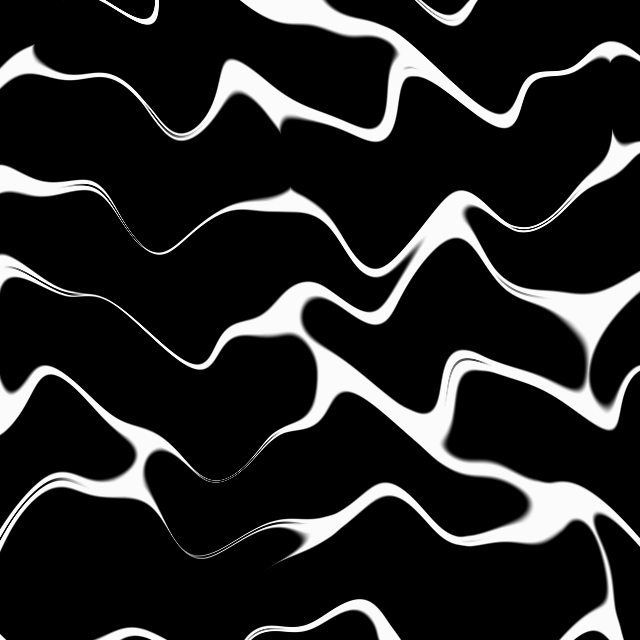
Write a WebGL 1 fragment shader that draws this background.

```glsl
precision highp float;
// Liquid white veins on black: long wavy strands that swell into soft joints and taper off.
// Wide cells in staggered rows are bent by layered sines; each cell has a Gaussian
// weight, and light shows where no single weight dominates its neighbours.

uniform vec2 u_resolution;

#define CELLS vec2(1.8, 5.8)   // cells across and up the canvas
#define JITTER 0.60            // scatter of the cell centres
#define SHARPNESS 5.0          // falloff of the weights; lower gives fatter joints
#define LEVEL 0.88             // rivalry needed for light; lower gives wider strands
#define LEVEL_VARIATION 0.24   // makes strands swell, taper and break
#define LINK 0.84              // strength of links between strands; below LEVEL they open
#define EDGE_BLUR 0.10         // softness of the strand edges
#define JOINT_BLUR 0.60        // extra softness near joints
#define WAVE_HEIGHT 0.044      // undulation of the strands
#define SPLIT_WIDTH 0.035      // dark hairline inside some strands
#define WHITE 0.985
#define SEED 17.0

const float TAU = 6.2831853;

vec2 hash2(vec2 cell) {
  vec3 h = fract(vec3(cell.xyx + SEED) * vec3(0.1031, 0.1030, 0.0973));
  h += dot(h, h.yzx + 33.33);
  return fract((h.xx + h.yz) * h.zy);
}

// Slow, irregular variation between about -1 and 1.
float drift(vec2 p) {
  return 0.5 * sin(TAU * (1.3 * p.x + 0.9 * p.y) + 2.0 * sin(5.0 * p.y))
       + 0.5 * sin(TAU * (2.1 * p.y - 0.8 * p.x) + 1.7 * sin(7.0 * p.x + 1.0));
}

// Bends the rows into uneven, slightly leaning waves.
vec2 bend(vec2 p) {
  p.x += 0.035 * sin(TAU * 1.9 * p.y + 3.0 * p.x);
  float phase = TAU * (3.1 * p.x + 0.8 * p.y);
  float wave = sin(phase + 1.1 * sin(TAU * 0.9 * p.x + 4.0 * p.y))
             + 0.40 * sin(1.9 * phase - 5.0 * p.y + 1.3)
             + 0.55 * sin(TAU * (1.2 * p.x - 0.7 * p.y) + 0.6);
  p.y += WAVE_HEIGHT * wave;
  return p;
}

// Returns the largest weight, the second largest, the sum of all
// and the sum within the row that holds the largest.
vec4 cellWeights(vec2 p) {
  vec2 base = floor(p);
  vec4 w = vec4(0.0);
  for (int j = -2; j <= 2; j++) {
    float rowMax = 0.0;
    float rowTotal = 0.0;
    float before = w.x;
    for (int i = -2; i <= 2; i++) {
      vec2 cell = base + vec2(float(i), float(j));
      vec2 centre = cell + 0.5 + JITTER * (hash2(cell) - 0.5);
      centre.x += 0.5 * mod(cell.y, 2.0) - 0.25;
      vec2 offset = centre - p;
      float weight = exp(-SHARPNESS * dot(offset, offset));
      w.y = max(w.y, min(w.x, weight));
      w.x = max(w.x, weight);
      rowMax = max(rowMax, weight);
      rowTotal += weight;
    }
    w.z += rowTotal;
    if (rowMax > before) w.w = rowTotal;
  }
  return w;
}

void main() {
  float side = min(u_resolution.x, u_resolution.y);
  vec2 p = gl_FragCoord.xy / side;
  vec4 w = cellWeights(bend(p) * CELLS);

  // Rivals in other rows make the strands; those in the same row make the links.
  float strand = (w.z - w.w) / w.x;
  float link = (w.w - w.x) / w.x;
  float rivalry = strand + link * (LINK + 0.16 * drift(p * 0.9 + 0.63));
  float joint = clamp((w.z - w.x - w.y) / w.x, 0.0, 1.0);
  float pixel = 2.0 * SHARPNESS * CELLS.y / side;

  // Strands and joints, thinned or broken by the drifting level.
  float splitArea = smoothstep(0.0, 0.35, drift(p.yx * 1.3 + 0.37));
  float level = LEVEL + LEVEL_VARIATION * drift(p + 0.21) - 0.08 * splitArea;
  float blur = max(EDGE_BLUR, pixel) + JOINT_BLUR * joint * joint;
  float light = smoothstep(level - 0.4 * blur, level + 0.6 * blur, rivalry);

  // Dark hairline along the strands, fading out before the joints.
  float gap = log(w.x / max(w.y, 1e-6));
  float hair = 1.0 - smoothstep(SPLIT_WIDTH, SPLIT_WIDTH + pixel, gap);
  hair *= (1.0 - smoothstep(0.12, 0.35, joint)) * (1.0 - smoothstep(0.15, 0.4, link));
  light *= 1.0 - hair * splitArea;

  gl_FragColor = vec4(vec3(WHITE * light), 1.0);
}
```
